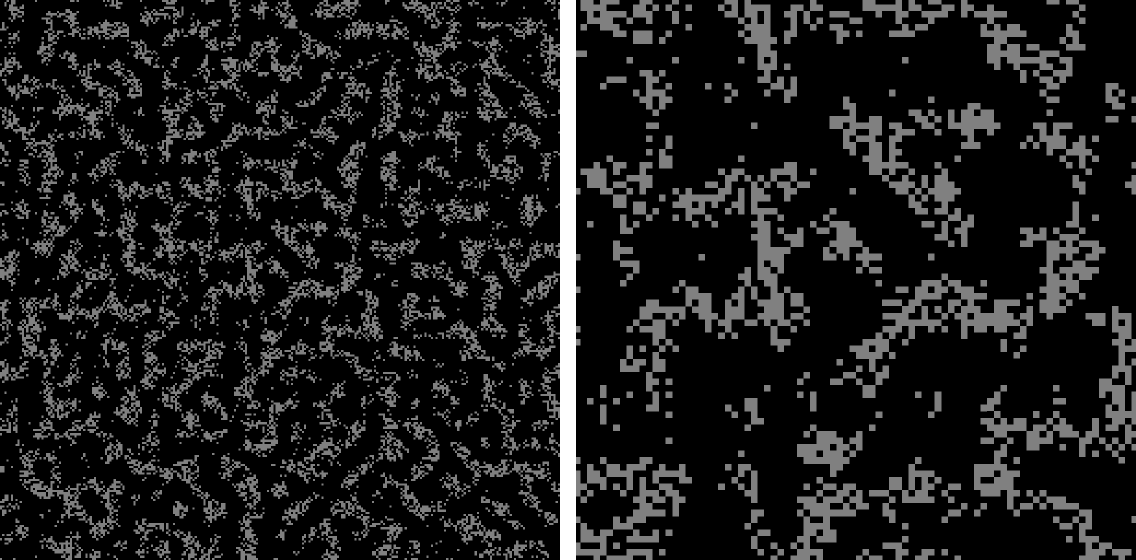
Left: the whole. Right: its middle third, enlarged.
A three.js fragment shader for this pattern:

```glsl
// Ragged clusters of small grey square grains scattered over black.
varying vec2 vUv;

const vec3 GROUND_COLOR = vec3(0.0);
const vec3 GRAIN_COLOR = vec3(0.5);
const float GRAINS_ACROSS = 256.0;
const float CLUSTER_FREQUENCY = 28.0;
const float PEAK_DENSITY = 0.55;
const float TAU = 6.2831853;

float hash(vec2 p) {
  return fract(sin(dot(p, vec2(127.1, 311.7))) * 43758.5453);
}

// Dot product of a lattice point's random unit gradient with the offset to p.
float cornerSlope(vec2 corner, vec2 p) {
  float angle = TAU * hash(corner + 17.3);
  return dot(vec2(cos(angle), sin(angle)), p - corner);
}

// Gradient noise, centred on zero.
float gradientNoise(vec2 p) {
  vec2 i = floor(p);
  vec2 f = p - i;
  vec2 blend = f * f * f * (f * (f * 6.0 - 15.0) + 10.0);
  float low = mix(cornerSlope(i, p), cornerSlope(i + vec2(1.0, 0.0), p), blend.x);
  float high = mix(cornerSlope(i + vec2(0.0, 1.0), p), cornerSlope(i + vec2(1.0), p), blend.x);
  return mix(low, high, blend.y);
}

// Chance of a grain: zero between clusters, highest at their cores.
float grainDensity(vec2 uv, float frequency, float peak) {
  return peak * smoothstep(-0.06, 0.23, gradientNoise(uv * frequency));
}

// 1 where the cell under uv holds a grain, otherwise 0.
float grain(vec2 uv, float cells) {
  vec2 cell = floor(uv * cells);
  vec2 center = (cell + 0.5) / cells;
  return step(hash(cell), grainDensity(center, CLUSTER_FREQUENCY, PEAK_DENSITY));
}

// Four samples per pixel smooth the grain edges.
float smoothGrain(vec2 uv, float cells) {
  vec2 quarter = 0.25 * fwidth(uv);
  float sum = 0.0;
  for (int y = 0; y < 2; y++) {
    for (int x = 0; x < 2; x++) {
      vec2 side = vec2(float(x), float(y)) * 2.0 - 1.0;
      sum += grain(uv + side * quarter, cells);
    }
  }
  return sum * 0.25;
}

void main() {
  float coverage = smoothGrain(vUv, GRAINS_ACROSS);
  gl_FragColor = vec4(mix(GROUND_COLOR, GRAIN_COLOR, coverage), 1.0);
}
```
